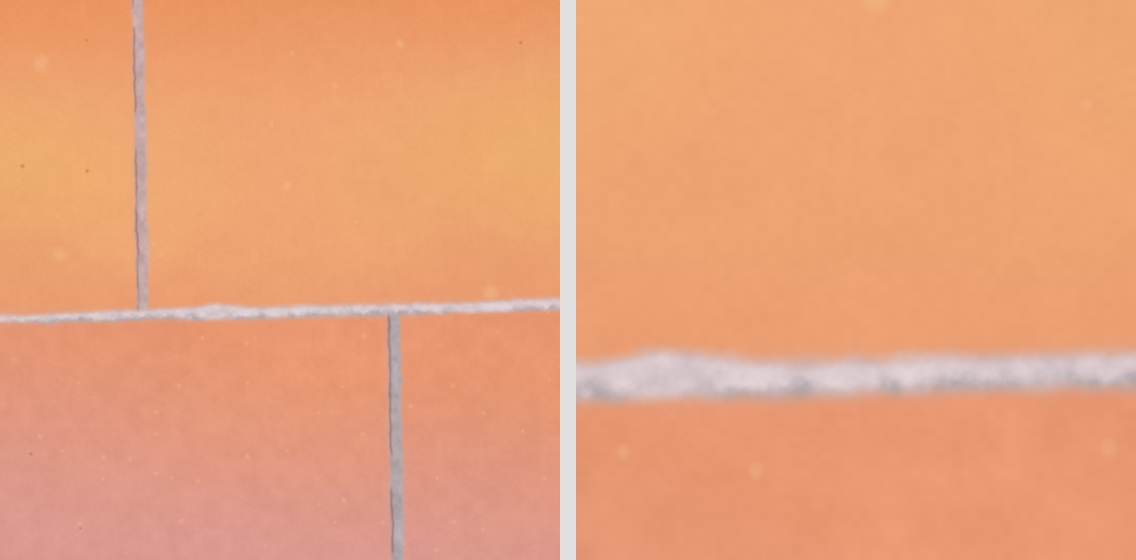
Left, the full canvas; right, a detail of the centre.
Write a Shadertoy shader that draws this texture.

```glsl
const vec2 TILE = vec2(0.894, 0.60);      // tile pitch, joints included
const vec2 ORIGIN = vec2(0.262, 0.431);   // joint crossing on the left edge
const float SLOPE = 0.025;                // rise of the bed joint
const float LEAN = -0.017;                // sideways drift of the upright joints
const float BED_HALF = 0.0105;
const float UPRIGHT_HALF = 0.0112;
const float BED_SOFT = 0.0065;
const float UPRIGHT_SOFT = 0.0045;
const float LUMP_X = 0.39;                // swelling of mortar on the bed joint

const vec3 APRICOT = vec3(0.933, 0.643, 0.448);
const vec3 ORANGE = vec3(0.920, 0.580, 0.380);
const vec3 OCHRE = vec3(0.933, 0.692, 0.435);
const vec3 TERRACOTTA = vec3(0.908, 0.588, 0.435);
const vec3 ROSE = vec3(0.868, 0.604, 0.560);
const vec3 MORTAR_PALE = vec3(0.850, 0.785, 0.800);
const vec3 MORTAR_PINK = vec3(0.800, 0.665, 0.660);
const vec3 MORTAR_GREY = vec3(0.690, 0.655, 0.670);
const vec3 SHADOW = vec3(0.560, 0.420, 0.410);
const vec3 FLECK = vec3(0.950, 0.720, 0.530);
const vec3 PIT = vec3(0.700, 0.450, 0.310);

float hash(vec2 p) {
    return fract(sin(dot(p, vec2(127.1, 311.7))) * 43758.5453);
}

float noise(vec2 p) {
    vec2 i = floor(p), f = fract(p);
    f = f * f * (3.0 - 2.0 * f);
    return mix(mix(hash(i), hash(i + vec2(1, 0)), f.x),
               mix(hash(i + vec2(0, 1)), hash(i + vec2(1, 1)), f.x), f.y);
}

float fbm(vec2 p) {
    float sum = 0.0, amp = 0.5;
    for (int i = 0; i < 4; i++) {
        sum += amp * noise(p);
        p = p * 2.03 + 17.3;
        amp *= 0.5;
    }
    return sum / 0.9375;
}

// Soft round marks, at most one in each grid cell
float spots(vec2 p, float cells, float radius, float density, float seed) {
    vec2 id = floor(p * cells) + seed;
    vec2 centre = 0.25 + 0.5 * vec2(hash(id), hash(id + 41.7));
    float r = radius * cells * (0.5 + 0.5 * hash(id + 7.1));
    float d = length(fract(p * cells) - centre) + 0.3 * r * (noise(p * 120.0) - 0.5);
    return step(hash(id + 13.9), density) * (1.0 - smoothstep(0.2 * r, r, d));
}

// Fired clay: v runs from 0 to 1 up the tile, rosy marks every other row
vec3 clay(vec2 p, float v, float rosy) {
    float cloud = fbm(p * vec2(3.5, 5.0)) - 0.5;
    float h = v + 0.22 * cloud;
    vec3 warm = mix(APRICOT, ORANGE, smoothstep(0.56, 1.0, h));
    float glow = exp(-pow((h - 0.43) / 0.22, 2.0));
    warm = mix(warm, OCHRE, glow * (0.4 + 0.35 * cos(p.x * 6.2832)));
    warm = mix(warm, TERRACOTTA, 0.5 * (1.0 - smoothstep(0.0, 0.24, h)));
    float blush = 1.0 - smoothstep(0.26, 1.02, h + 0.24 * (p.x - 0.35));
    vec3 col = mix(warm, mix(TERRACOTTA, ROSE, blush), rosy);

    // Mottling and fine grain
    col += 0.030 * cloud;
    col += (0.018 + 0.020 * rosy) * (fbm(p * 42.0) - 0.5);
    col += 0.012 * (noise(p * 200.0) - 0.5);

    // Pale flecks and dark pits
    col = mix(col, FLECK, 0.50 * spots(p, 5.0, 0.022, 0.22 - 0.14 * rosy, 3.0));
    col = mix(col, FLECK, 0.35 * spots(p, 24.0, 0.008, 0.03 + 0.12 * rosy, 9.0));
    return mix(col, PIT, 0.50 * spots(p, 9.0, 0.006, 0.08, 23.0));
}

float band(float d, float halfWidth, float soft) {
    return 1.0 - smoothstep(halfWidth - soft, halfWidth + soft, abs(d));
}

void mainImage(out vec4 fragColor, in vec2 fragCoord) {
    vec2 p = fragCoord / iResolution.y;
    float pixel = 0.75 / iResolution.y;

    // Rows in running bond, slightly askew
    float y = (p.y - ORIGIN.y - SLOPE * p.x) / TILE.y;
    float v = fract(y);
    float rosy = mod(floor(y), 2.0);
    float x = (p.x - ORIGIN.x - LEAN * p.y) / TILE.x + 0.5 * rosy;
    float bed = (y - floor(y + 0.5)) * TILE.y;
    float upright = (x - floor(x + 0.5)) * TILE.x;

    // Worn, wandering edges
    bed += 0.004 * (noise(p * 14.0) - 0.5) + 0.005 * (fbm(p * 70.0) - 0.5);
    upright += 0.003 * (noise(p * 18.0 + 5.0) - 0.5) + 0.004 * (fbm(p * 80.0) - 0.5);
    float lump = exp(-pow((p.x - LUMP_X) / 0.036, 2.0));
    float bedHalf = BED_HALF + 0.005 * (noise(vec2(p.x * 11.0, 0.5)) - 0.5) + 0.004 * lump;
    bedHalf -= 0.003 * (1.0 - smoothstep(0.05, 0.25, p.x));
    float uprightHalf = UPRIGHT_HALF - 0.0025 * v * (1.0 - rosy);
    float bedLine = band(bed - 0.004 * lump, bedHalf, max(BED_SOFT, pixel));
    float uprightLine = band(upright, uprightHalf, max(UPRIGHT_SOFT, pixel));

    vec3 col = clay(p, v, rosy);

    // Faint patchy haze of mortar on the clay beside the joints
    float nearJoint = max(band(bed, 0.013, 0.011), band(upright, 0.013, 0.010));
    col = mix(col, MORTAR_PINK, nearJoint * (0.15 + 0.35 * noise(p * 40.0)));

    // Upright joints, with broken dark patches along the left side
    float grit = fbm(p * 75.0) - 0.5;
    vec3 uprightCol = mix(MORTAR_PINK, MORTAR_GREY, 0.20 + 0.70 * rosy) + 0.14 * grit;
    float darkSide = band(upright + 0.0075, 0.0018, 0.0035);
    darkSide *= smoothstep(0.15, 0.55, noise(p * vec2(9.0, 28.0)));
    col = mix(col, mix(uprightCol, SHADOW, 0.75 * darkSide), uprightLine);

    // Bed joint, pale along the core with grey patches underneath
    float under = 1.0 - smoothstep(-0.011, 0.001, bed + 0.012 * grit);
    under *= smoothstep(0.15, 0.6, noise(p * 18.0 + 3.0));
    vec3 bedCol = mix(MORTAR_PALE, MORTAR_GREY, 0.8 * under);
    bedCol = mix(bedCol, MORTAR_PINK, 0.5 * smoothstep(0.003, 0.012, bed - 0.008 * lump));
    col = mix(col, bedCol + 0.13 * grit, bedLine);

    fragColor = vec4(clamp(col, 0.0, 1.0), 1.0);
}
```
